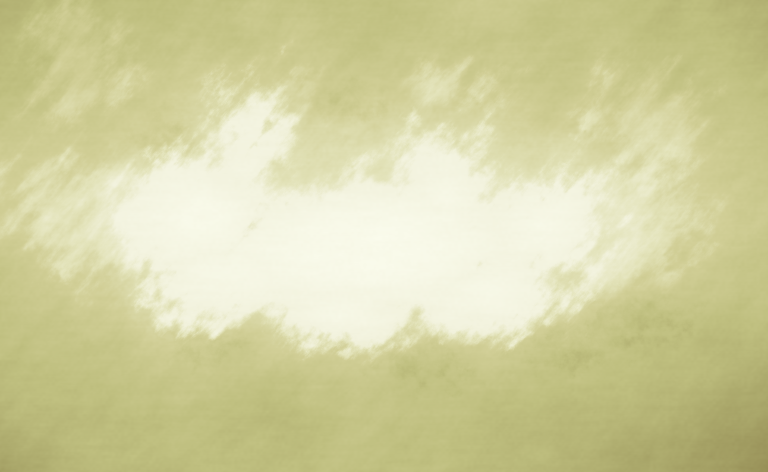
Reproduce this background procedurally as a Shadertoy shader.

```glsl
// Abstract painted backdrop: a ragged cream cloud over an olive wash.
// A single tone value is built from a soft glow, noise-torn daubs of
// light and shade and fine brush grain, then mapped to a colour ramp.

float hash(vec2 p) {
    vec3 h = fract(vec3(p.xyx) * 0.1031);
    h += dot(h, h.yzx + 33.33);
    return fract((h.x + h.y) * h.z);
}

float noise(vec2 p) {
    vec2 cell = floor(p), f = fract(p);
    f = f * f * (3.0 - 2.0 * f);
    vec2 e = vec2(0.0, 1.0);
    return mix(mix(hash(cell), hash(cell + e.yx), f.x),
               mix(hash(cell + e.xy), hash(cell + e.yy), f.x), f.y);
}

// Layered noise centred on zero
float fbm(vec2 p) {
    float sum = 0.0, amp = 0.5;
    for (int i = 0; i < 5; i++) {
        sum += amp * (noise(p) - 0.5);
        p = mat2(1.6, 1.2, -1.2, 1.6) * p + 7.3;
        amp *= 0.55;
    }
    return sum;
}

vec2 rotate(vec2 p, float angle) {
    float c = cos(angle), s = sin(angle);
    return vec2(c * p.x + s * p.y, c * p.y - s * p.x);
}

// Noise drawn out along a brush direction
float bristles(vec2 p, float angle, vec2 scale) {
    return fbm(rotate(p, angle) * scale);
}

// Approximate inside distance of an ellipse (centre.xy, radii.zw)
float daub(vec2 uv, vec4 shape) {
    return (1.0 - length((uv - shape.xy) / shape.zw)) * min(shape.z, shape.w);
}

// Glow band, darker toward the corners and most of all lower right
float washTone(vec2 uv) {
    vec2 d = (uv - vec2(0.47, 0.51)) / vec2(0.62, 0.25);
    vec2 c = abs(uv - 0.5) * 2.0;
    float tone = 1.95 + 2.1 * exp(-dot(d, d));
    tone += 0.35 * smoothstep(0.55, 0.8, uv.y);
    tone -= 0.75 * pow(c.x * c.y, 2.0) + 0.25 * pow(c.x, 6.0);
    return tone - 1.1 * exp(-length((uv - vec2(1.0, 0.0)) / vec2(0.16, 0.22)));
}

vec3 ramp(float tone) {
    vec3 colours[7] = vec3[7](
        vec3(0.59, 0.56, 0.34), vec3(0.67, 0.66, 0.42), vec3(0.75, 0.75, 0.50),
        vec3(0.82, 0.81, 0.59), vec3(0.89, 0.89, 0.73), vec3(0.95, 0.95, 0.87),
        vec3(0.985, 0.99, 0.935));
    vec3 colour = colours[0];
    for (int i = 1; i < 7; i++)
        colour = mix(colour, colours[i], clamp(tone - float(i - 1), 0.0, 1.0));
    return colour + min(tone, 0.0) * 0.07;
}

void mainImage(out vec4 fragColor, in vec2 fragCoord) {
    vec2 uv = fragCoord / iResolution.xy;
    vec2 p = fragCoord / iResolution.y;

    // Torn outline: broad drift, slanted strokes and crumbly paint
    float drift = fbm(p * 5.0 + 3.0);
    float strokes = bristles(p + 0.04 * drift, 0.85, vec2(13.0, 36.0));
    float crumbs = fbm(p * 48.0);
    float tear = 0.10 * drift + 0.10 * strokes + 0.055 * crumbs;

    // Bright cloud
    vec4 cloud[9] = vec4[9](
        vec4(0.46, 0.47, 0.23, 0.16), vec4(0.27, 0.53, 0.11, 0.13),
        vec4(0.33, 0.66, 0.05, 0.13), vec4(0.58, 0.59, 0.06, 0.12),
        vec4(0.70, 0.52, 0.075, 0.10), vec4(0.45, 0.35, 0.10, 0.10),
        vec4(0.63, 0.38, 0.10, 0.085), vec4(0.45, 0.59, 0.04, 0.06),
        vec4(0.31, 0.42, 0.12, 0.10));
    float body = -1.0;
    for (int i = 0; i < 9; i++) body = max(body, daub(uv, cloud[i]));

    // Thin stray light, then patches of shade
    vec4 lights[6] = vec4[6](
        vec4(0.10, 0.85, 0.055, 0.11), vec4(0.39, 0.80, 0.03, 0.045),
        vec4(0.59, 0.815, 0.055, 0.035), vec4(0.84, 0.75, 0.065, 0.09),
        vec4(0.13, 0.53, 0.11, 0.14), vec4(0.81, 0.51, 0.10, 0.12));
    vec4 shades[6] = vec4[6](
        vec4(0.83, 0.32, 0.08, 0.065), vec4(0.29, 0.30, 0.05, 0.05),
        vec4(0.43, 0.785, 0.08, 0.035), vec4(0.54, 0.23, 0.06, 0.05),
        vec4(0.22, 0.68, 0.05, 0.06), vec4(0.73, 0.27, 0.06, 0.05));
    float light = 0.0, shade = 0.0;
    for (int i = 0; i < 6; i++) {
        light = max(light, smoothstep(-0.025, 0.04, daub(uv, lights[i]) + tear));
        shade = max(shade, smoothstep(-0.03, 0.05, daub(uv, shades[i]) + tear));
    }

    // Layer the paint
    float tone = washTone(uv) + 0.9 * drift + 0.45 * strokes;
    tone += 0.55 * smoothstep(-0.14, 0.04, body + 0.5 * tear);
    tone += 0.75 * light * (0.75 + 1.2 * strokes);
    tone -= 0.65 * shade * (0.8 + 1.5 * crumbs);
    float cover = smoothstep(-0.025, 0.035, body + tear);
    float cream = 5.1 + 0.7 * smoothstep(0.0, 0.12, body) + 0.5 * drift;
    tone = mix(tone, cream, cover * 0.88);

    // Horizontal brush marks and canvas grain
    float grain = bristles(p, 0.0, vec2(14.0, 95.0));
    tone += 0.28 * grain + 0.14 * (noise(p * 150.0) - 0.5);

    fragColor = vec4(clamp(ramp(tone), 0.0, 1.0), 1.0);
}
```
